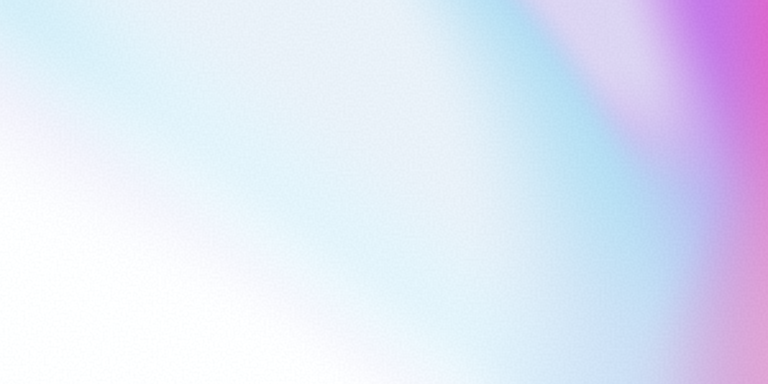
Reproduce this background procedurally as a Shadertoy shader.

```glsl
vec2 hashGradient(vec2 cell) {
    float angle = 6.2832 * fract(sin(dot(cell, vec2(127.1, 311.7))) * 4375.85);
    return vec2(cos(angle), sin(angle));
}

float gradientNoise(vec2 q) {
    vec2 i = floor(q), f = fract(q);
    vec2 w = f * f * (3.0 - 2.0 * f), e = vec2(1.0, 0.0);
    float low = mix(dot(hashGradient(i), f),
                    dot(hashGradient(i + e.xy), f - e.xy), w.x);
    float high = mix(dot(hashGradient(i + e.yx), f - e.yx),
                     dot(hashGradient(i + e.xx), f - e.xx), w.x);
    return mix(low, high, w.y);
}

float bell(float x, float width) {
    return exp(-x * x / (width * width));
}

// White corner, lavender fringe and pale cyan diagonal
vec3 paleSweep(vec2 p) {
    float d = (p.y + 0.72 * p.x - 0.86) / 1.23;
    float left = 1.0 - smoothstep(0.0, 0.75, p.x);
    vec3 white = mix(vec3(0.993, 0.998, 1.0), vec3(0.945, 0.945, 0.985),
                     bell(d + 0.06, 0.09 + 0.06 * left) * (0.5 + 0.4 * left));
    vec3 cyan = mix(vec3(0.89, 0.957, 0.985), vec3(0.83, 0.935, 0.975), left * left);
    vec3 mist = mix(cyan, vec3(0.914, 0.947, 0.975), smoothstep(0.14, 0.42, d));
    return mix(white, mist, smoothstep(-0.13, 0.14, d));
}

void mainImage(out vec4 fragColor, in vec2 fragCoord) {
    vec2 p = fragCoord / iResolution.y;
    p.x += 2.0 - iResolution.x / iResolution.y;
    float drop = 1.0 - p.y;
    vec3 color = paleSweep(p);

    // Curved blue band
    float ridge = p.x - (1.25 + 0.85 * drop - 0.42 * drop * drop);
    vec3 blue = mix(vec3(0.79, 0.87, 0.96), vec3(0.705, 0.875, 0.955),
                    smoothstep(0.0, 0.6, p.y));
    float approach = smoothstep(-0.27 - 0.28 * drop, 0.09, ridge);
    color = mix(color, blue, approach);

    // Periwinkle shade beyond the band
    color = mix(color, vec3(0.73, 0.74, 0.94), smoothstep(0.0, 0.30, ridge));

    // Lavender lobe with a soft lower tip
    float lobe = smoothstep(0.05, 0.19, ridge)
               * smoothstep(0.48, 0.72, p.y + 0.12 * (p.x - 1.7));
    vec3 lavender = mix(vec3(0.82, 0.75, 0.94), vec3(0.86, 0.835, 0.95),
                        smoothstep(0.6, 0.85, p.y));
    color = mix(color, lavender, lobe);

    // Violet glow in the upper right
    float violetEdge = p.x - 1.69 - 0.30 * drop;
    vec3 violet = mix(vec3(0.74, 0.70, 0.93), vec3(0.77, 0.47, 0.91),
                      smoothstep(0.25, 1.0, p.y));
    color = mix(color, violet, smoothstep(-0.10, 0.16, violetEdge));

    // Pink rim, broader and paler at the foot
    float rimStart = mix(1.60, 1.82, smoothstep(0.0, 0.55, p.y));
    vec3 pink = mix(vec3(0.89, 0.64, 0.83), vec3(0.89, 0.39, 0.78),
                    smoothstep(0.05, 0.95, p.y));
    color = mix(color, pink, smoothstep(rimStart, 2.09, p.x));

    // Fine grain
    color += 0.022 * gradientNoise(p * 150.0);
    fragColor = vec4(clamp(color, 0.0, 1.0), 1.0);
}
```
